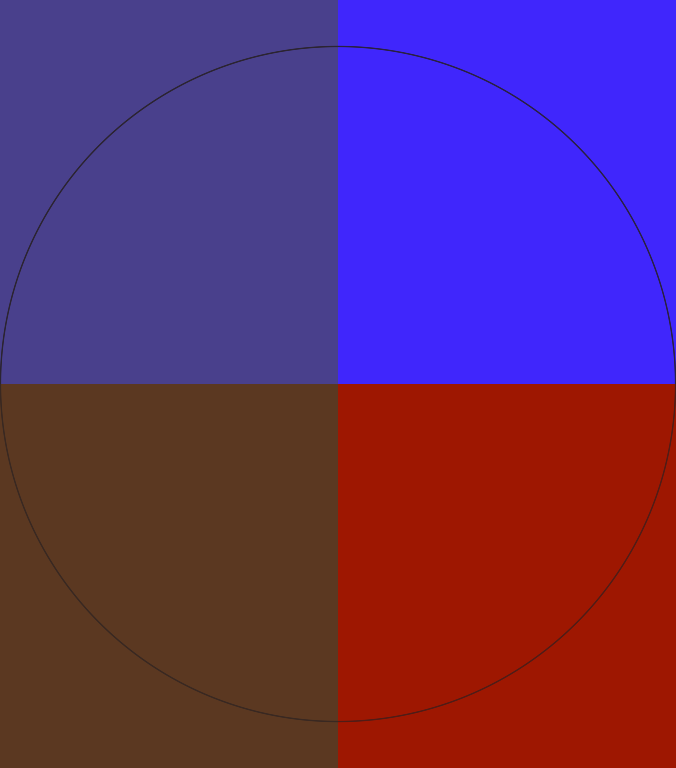
Give the GLSL for this background, as a Shadertoy shader.

```glsl
// Coverage of a thin ring outline, antialiased over one pixel
float ringMask(vec2 p, float radius, float halfWidth, float pixel) {
    float d = abs(length(p) - radius) - halfWidth;
    return 1.0 - smoothstep(-0.5 * pixel, 0.5 * pixel, d);
}

void mainImage(out vec4 fragColor, in vec2 fragCoord) {
    // Centred coordinates, canvas width = 1
    vec2 p = (fragCoord - 0.5 * iResolution.xy) / iResolution.x;
    float pixel = 1.0 / iResolution.x;

    vec3 violet = vec3(0.285, 0.25, 0.55);
    vec3 blue   = vec3(0.25, 0.15, 0.99);
    vec3 brown  = vec3(0.355, 0.22, 0.13);
    vec3 red    = vec3(0.62, 0.09, 0.005);
    vec3 ink    = vec3(0.15, 0.12, 0.13);

    // Four quadrants with smoothed borders
    vec2 side = smoothstep(-0.5 * pixel, 0.5 * pixel, p);
    vec3 color = mix(mix(brown, red, side.x), mix(violet, blue, side.x), side.y);

    // Circle spanning the canvas width, fainter in the lower half
    float opacity = mix(0.65, 0.85, side.y);
    color = mix(color, ink, opacity * ringMask(p, 0.4993, 0.0011, pixel));

    fragColor = vec4(color, 1.0);
}
```
